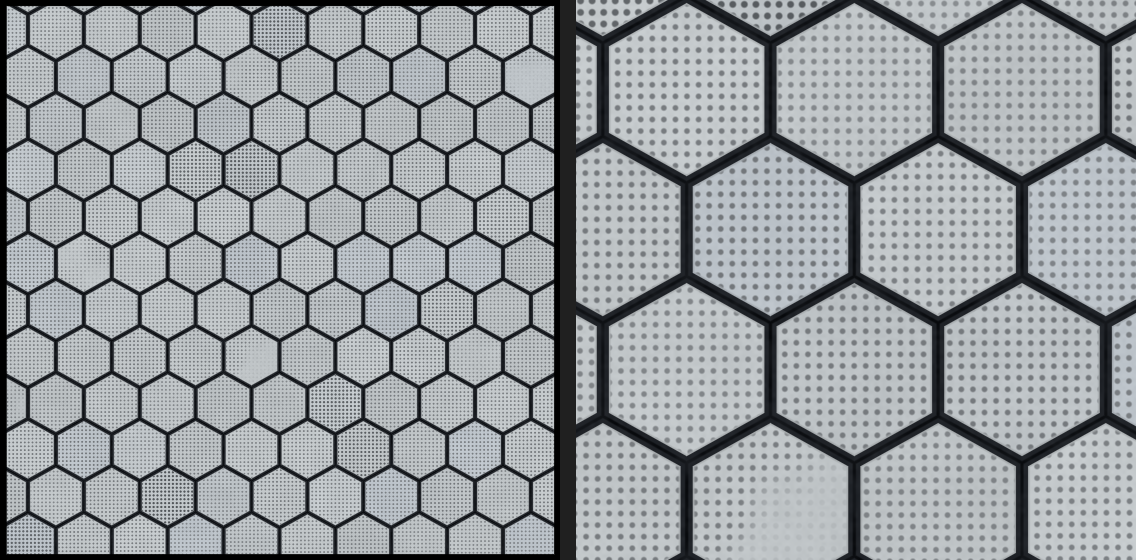
Left, the full canvas; right, a detail of the centre.
A Shadertoy shader for this pattern:

```glsl
const vec2 HEX = vec2(1.0, 1.7320508);          // lattice period in tile widths
const vec2 PERIOD = vec2(0.0998, 1.0 / 6.0);    // lattice period on the canvas
const vec2 ORIGIN = vec2(0.0499, 0.030);        // centre of the lower left tile
const float DOT_PITCH = 0.0998 / 14.5;
const float GROUT_HALF = 0.0036;

const vec3 GLAZE = vec3(0.755, 0.775, 0.785);
const vec3 DOT = vec3(0.43, 0.445, 0.46);
const vec3 DARK_DOT = vec3(0.24, 0.255, 0.27);
const vec3 GROUT = vec3(0.125, 0.138, 0.158);
const vec3 SOOT = vec3(0.02, 0.027, 0.037);

float hash(vec2 p) {
    vec3 q = fract(vec3(p.xyx) * 0.1031);
    q += dot(q, q.yzx + 33.33);
    return fract((q.x + q.y) * q.z);
}

float valueNoise(vec2 p) {
    vec2 cell = floor(p);
    vec2 f = fract(p);
    f = f * f * (3.0 - 2.0 * f);
    float low = mix(hash(cell), hash(cell + vec2(1, 0)), f.x);
    float high = mix(hash(cell + vec2(0, 1)), hash(cell + 1.0), f.x);
    return mix(low, high, f.y);
}

// Offset from the nearest tile centre in xy, tile index in zw
vec4 hexTile(vec2 p) {
    vec2 a = p - HEX * round(p / HEX);
    vec2 shifted = p - 0.5 * HEX;
    vec2 b = shifted - HEX * round(shifted / HEX);
    vec2 local = dot(a, a) < dot(b, b) ? a : b;
    return vec4(local, round((p - local) * 2.0 / HEX));
}

float hexEdgeDistance(vec2 p) {
    p = abs(p);
    return 0.5 - max(p.x, dot(p, vec2(0.5, 0.8660254)));
}

float dotMask(vec2 p, float radius, float aa) {
    vec2 cell = fract(p / DOT_PITCH) - 0.5;
    float d = length(cell) * DOT_PITCH - radius;
    return 1.0 - smoothstep(-aa, aa, d);
}

vec3 tileColor(vec2 uv, vec2 local, vec2 id, float edge, float px) {
    float tone = hash(id + 17.0);
    float tint = hash(id + 43.0);
    float kind = hash(id + 71.0);

    // Glaze with tone shifts, faint clouding and grain
    vec3 color = GLAZE + (tone - 0.5) * 0.035;
    color += vec3(-0.012, -0.004, 0.012) * smoothstep(0.6, 1.0, tint);
    color += (valueNoise(uv * 35.0) - 0.5) * 0.025;
    color += (valueNoise(uv * 420.0) - 0.5) * 0.025;

    // Perforations, darker on a few tiles and worn away on others
    vec2 jitter = (vec2(tone, tint) - 0.5) * DOT_PITCH;
    float dark = smoothstep(0.93, 0.96, kind);
    float worn = 1.0 - smoothstep(0.05, 0.10, kind);
    float patchWear = worn * smoothstep(0.25, 0.65, valueNoise(uv * 22.0 + id));
    float strength = mix(0.72, 0.96, hash(id + 97.0)) * (1.0 - 0.85 * patchWear);
    float radius = DOT_PITCH * mix(0.24, 0.29, dark);
    float dots = dotMask(local * PERIOD / HEX + jitter, radius, max(0.6 * px, 0.0007));
    dots *= smoothstep(GROUT_HALF, GROUT_HALF + 0.002, edge);
    color = mix(color, mix(DOT, DARK_DOT, dark), dots * strength);

    // Soft shade where the tile meets the joint
    return color * mix(0.86, 1.0, smoothstep(GROUT_HALF, GROUT_HALF + 0.0018, edge));
}

vec3 groutColor(vec2 uv, float edge) {
    float streak = 1.0 - smoothstep(0.0003, 0.0016, edge);
    float grime = valueNoise(uv * 90.0);
    vec3 color = mix(GROUT, SOOT, streak * mix(0.35, 0.9, grime));
    return color + (valueNoise(uv * 350.0) - 0.5) * 0.03;
}

float frameMask(vec2 uv, float aa) {
    vec2 low = uv - vec2(0.0120, 0.0105);
    vec2 high = vec2(0.9895, 0.9892) - uv;
    float inside = min(min(low.x, low.y), min(high.x, high.y));
    return smoothstep(-aa, aa, inside);
}

void mainImage(out vec4 fragColor, in vec2 fragCoord) {
    vec2 uv = fragCoord / iResolution.xy;
    float px = 1.0 / min(iResolution.x, iResolution.y);

    vec4 tile = hexTile((uv - ORIGIN) / PERIOD * HEX);
    float edge = hexEdgeDistance(tile.xy) * PERIOD.x;
    float face = smoothstep(-0.7 * px, 0.7 * px, edge - GROUT_HALF);

    vec3 color = mix(groutColor(uv, edge), tileColor(uv, tile.xy, tile.zw, edge, px), face);
    color *= frameMask(uv, 0.7 * px);
    fragColor = vec4(color, 1.0);
}
```
